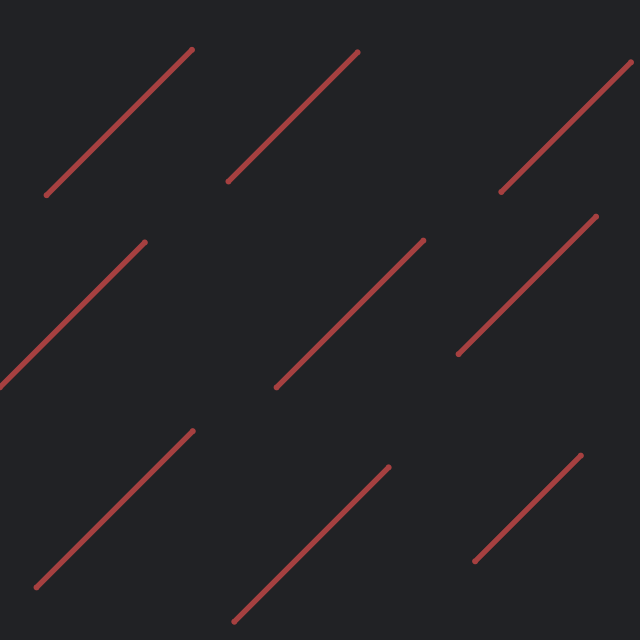
Give the GLSL for this pattern, as a Shadertoy shader.

```glsl
// Sparse diagonal red strokes with rounded ends, scattered over a dark ground.
#define GRID 3.0             // cells per side, one stroke in each
#define JITTER 0.065         // largest shift of a stroke from its cell centre
#define MIN_REACH 0.055      // half extent of a stroke along each axis
#define MAX_REACH 0.125
#define STROKE_RADIUS 0.0042
#define CAP_RADIUS 0.0047
#define GROUND_COLOR vec3(0.129, 0.133, 0.145)
#define STROKE_COLOR vec3(0.650, 0.250, 0.250)

vec3 hash32(vec2 p) {
    vec3 q = fract(p.xyx * vec3(0.1031, 0.1030, 0.0973));
    q += dot(q, q.yxz + 33.33);
    return fract((q.xxy + q.yzz) * q.zyx);
}

// Distance to a segment from -arm to arm, with slightly wider round ends.
float strokeDistance(vec2 p, vec2 arm) {
    float along = clamp(dot(p, arm) / dot(arm, arm), -1.0, 1.0);
    float body = length(p - arm * along) - STROKE_RADIUS;
    float caps = min(length(p - arm), length(p + arm)) - CAP_RADIUS;
    return min(body, caps);
}

void mainImage(out vec4 fragColor, in vec2 fragCoord) {
    float canvas = min(iResolution.x, iResolution.y);
    vec2 uv = fragCoord / canvas;
    vec2 extent = iResolution.xy / canvas;
    float pixel = 1.0 / canvas;

    // Visit the surrounding cells, since strokes cross cell borders.
    vec2 home = floor(uv * GRID);
    float d = 1.0;
    for (int j = -1; j <= 1; j++) {
        for (int i = -1; i <= 1; i++) {
            vec2 cell = home + vec2(i, j);
            vec3 rnd = hash32(cell + 17.0);
            float reach = mix(MIN_REACH, MAX_REACH, sqrt(rnd.z));
            vec2 center = (cell + 0.5) / GRID + JITTER * (2.0 * rnd.xy - 1.0);

            // Skip cells off the canvas and keep whole strokes inside it.
            vec2 cellMid = (cell + 0.5) / GRID;
            if (any(lessThan(cellMid, vec2(0.0))) || any(greaterThan(cellMid, extent))) continue;
            center = clamp(center, vec2(reach), extent - reach);

            d = min(d, strokeDistance(uv - center, vec2(reach)));
        }
    }

    // Blend across about one pixel for a crisp, smooth edge.
    float ink = 1.0 - smoothstep(-0.6 * pixel, 0.6 * pixel, d);
    fragColor = vec4(mix(GROUND_COLOR, STROKE_COLOR, ink), 1.0);
}
```
